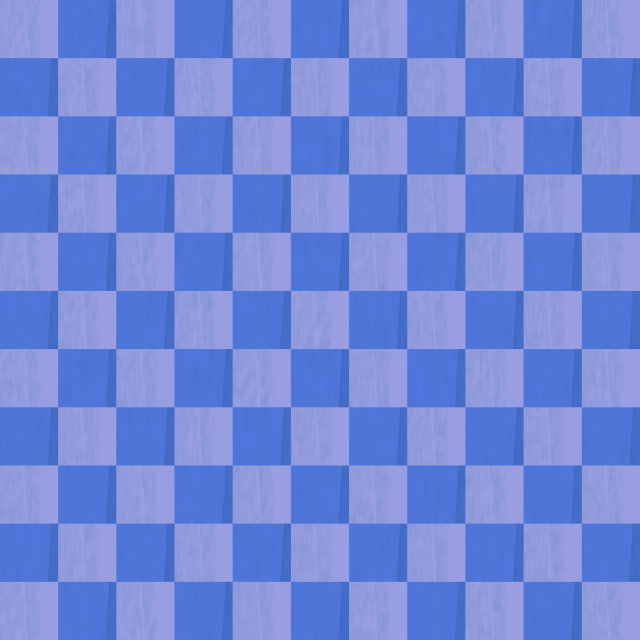
This pattern is drawn by a Shadertoy shader. Its source:

```glsl
// Checkerboard of plain blue and lilac wood-grained tiles with slanted seams.
#define TILES 11.0
#define BLUE vec3(0.305, 0.458, 0.845)
#define BLUE_SHADE vec3(0.262, 0.415, 0.765)
#define LILAC vec3(0.598, 0.620, 0.882)
#define LILAC_GRAIN vec3(0.525, 0.590, 0.838)
#define LILAC_RIDGE vec3(0.620, 0.632, 0.912)
#define GRAIN_END 0.72
#define RIDGE_WIDTH 0.018
#define SEAM_LOW 0.82
#define SEAM_HIGH 0.88

vec2 hash2(vec2 p) {
    vec3 q = fract(p.xyx * vec3(0.1031, 0.1030, 0.0973));
    q += dot(q, q.yzx + 33.33);
    return fract((q.xx + q.yz) * q.zy);
}

float cornerDot(vec2 corner, vec2 offset) {
    return dot(hash2(corner) * 2.0 - 1.0, offset);
}

float gradientNoise(vec2 p) {
    vec2 i = floor(p), f = fract(p);
    vec2 u = f * f * f * (f * (f * 6.0 - 15.0) + 10.0);
    vec2 e = vec2(1.0, 0.0);
    float low = mix(cornerDot(i, f), cornerDot(i + e, f - e), u.x);
    float high = mix(cornerDot(i + e.yx, f - e.yx), cornerDot(i + 1.0, f - 1.0), u.x);
    return mix(low, high, u.y);
}

// Lilac tile: mottled vertical grain at the left, one pale ridge, plain right side
vec3 lilacTile(vec2 p, vec2 seed, float px) {
    vec2 q = p + seed * 40.0;
    float mottle = gradientNoise(q * vec2(9.0, 4.0) + gradientNoise(q * 5.0));
    float fibre = gradientNoise(q * vec2(24.0, 2.5));
    float ridgeX = mix(0.47, 0.405, p.y) + 0.03 * (seed.x - 0.5)
                 + 0.015 * gradientNoise(q * vec2(1.0, 4.0));
    float d = p.x - ridgeX;
    float hollow = smoothstep(0.0, 0.05, d) * (1.0 - smoothstep(0.12, 0.26, d));
    float leftEdge = 1.0 - smoothstep(0.0, 0.3, p.x);
    float grain = 0.36 + 0.2 * hollow + 0.15 * leftEdge + 0.9 * mottle + 0.5 * fibre;
    grain *= 1.0 - smoothstep(GRAIN_END - 0.08, GRAIN_END + 0.03, p.x);
    vec3 col = mix(LILAC, LILAC_GRAIN, clamp(grain, 0.0, 1.0));
    float width = max(RIDGE_WIDTH, px);
    return mix(col, LILAC_RIDGE, 0.6 * exp(-d * d / (width * width)));
}

// Blue tile: faint grain and a darker strip beyond a slanted seam
vec3 blueTile(vec2 p, vec2 seed, float px) {
    vec2 q = p + seed * 40.0;
    float grain = gradientNoise(q * vec2(7.0, 2.0)) + 0.5 * gradientNoise(q * vec2(20.0, 3.0));
    vec3 col = BLUE * (1.0 + 0.035 * grain);
    float seamX = mix(SEAM_LOW, SEAM_HIGH, p.y) + 0.012 * gradientNoise(q * vec2(1.0, 5.0));
    float d = p.x - seamX;
    float strip = smoothstep(-px, px, d);
    float shade = 0.8 + 0.3 * exp(-max(d, 0.0) * 25.0) + 0.4 * grain;
    return mix(col, BLUE_SHADE, strip * clamp(shade, 0.0, 1.2));
}

void mainImage(out vec4 fragColor, in vec2 fragCoord) {
    vec2 grid = fragCoord / iResolution.y * TILES;
    float px = TILES / iResolution.y;
    vec2 cell = floor(grid), p = fract(grid);
    vec2 seed = hash2(cell + 7.0);

    // Signed distance to the tile borders gives a smoothed checker
    vec2 parity = 1.0 - 2.0 * mod(cell, 2.0);
    vec2 side = parity * clamp((0.5 - abs(p - 0.5)) / (0.5 * px), 0.0, 1.0);
    float lilacMask = 0.5 + 0.5 * side.x * side.y;

    vec3 col = mix(blueTile(p, seed, px), lilacTile(p, seed, px), lilacMask);
    fragColor = vec4(col, 1.0);
}
```
